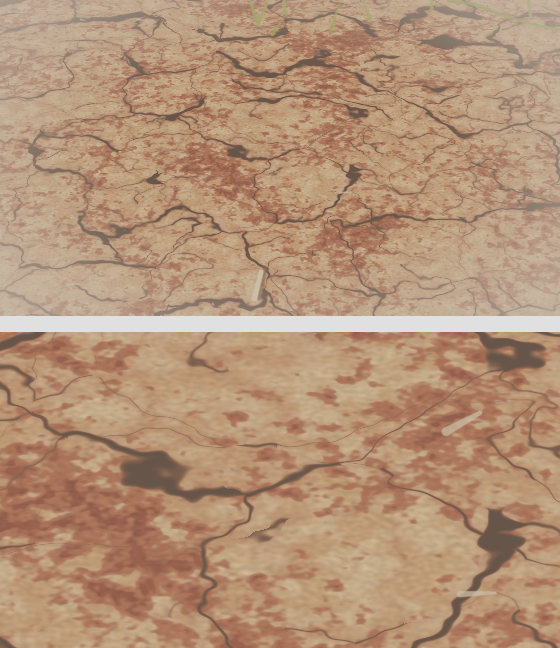
Top, the full canvas; bottom, a detail of the centre.
Give the GLSL for this texture, as a Shadertoy shader.

```glsl
// Sun-baked cracked mud in perspective, with rusty stains, straw and a little grass

const vec3 CLAY = vec3(0.74, 0.60, 0.45);
const vec3 PALE_CLAY = vec3(0.77, 0.67, 0.53);
const vec3 RUST = vec3(0.64, 0.40, 0.30);
const vec3 DARK_RUST = vec3(0.52, 0.30, 0.24);
const vec3 CRACK_WALL = vec3(0.50, 0.36, 0.28);
const vec3 CRACK_DEEP = vec3(0.37, 0.30, 0.25);
const vec3 STRAW = vec3(0.80, 0.74, 0.64);
const vec3 GRASS = vec3(0.58, 0.62, 0.28);
const vec3 HAZE = vec3(0.78, 0.74, 0.69);

vec2 hash2(vec2 p) {
    vec3 q = fract(p.xyx * vec3(0.1031, 0.1030, 0.0973));
    q += dot(q, q.yzx + 33.33);
    return fract((q.xx + q.yz) * q.zy);
}

float corner(vec2 cell, vec2 f, vec2 o) {
    return dot(hash2(cell + o) * 2.0 - 1.0, f - o);
}

float gradientNoise(vec2 p) {
    vec2 c = floor(p), f = p - c;
    vec2 u = f * f * f * (f * (f * 6.0 - 15.0) + 10.0);
    return mix(mix(corner(c, f, vec2(0, 0)), corner(c, f, vec2(1, 0)), u.x),
               mix(corner(c, f, vec2(0, 1)), corner(c, f, vec2(1, 1)), u.x), u.y);
}

float fbm(vec2 p) {
    float sum = 0.0, amp = 1.0;
    for (int i = 0; i < 3; i++) {
        sum += amp * gradientNoise(p);
        p = mat2(1.9, 0.5, -0.5, 1.9) * p + 17.3;
        amp *= 0.65;
    }
    return sum;
}

vec2 warp(vec2 p, float freq, float amp) {
    return amp * vec2(gradientNoise(p * freq + 5.2), gradientNoise(p * freq + 41.7));
}

float cover(float d, float soft) {
    return 1.0 - smoothstep(-soft, soft, d);
}

// Signed distance to Voronoi cracks in canvas units; each edge has its own width
float crackGap(vec2 p, vec2 stretch, float width, float missing) {
    vec2 cell = floor(p), f = p - cell, nearId = vec2(0), nearPos = vec2(8);
    for (int j = -1; j <= 1; j++)
    for (int i = -1; i <= 1; i++) {
        vec2 o = vec2(i, j), r = o + hash2(cell + o) - f;
        if (dot(r, r) < dot(nearPos, nearPos)) { nearPos = r; nearId = o; }
    }
    float gap = 1.0;
    for (int j = -2; j <= 2; j++)
    for (int i = -2; i <= 2; i++) {
        vec2 o = nearId + vec2(i, j);
        vec2 r = o + hash2(cell + o) - f, across = r - nearPos;
        if (dot(across, across) < 0.00001) continue;
        vec2 n = normalize(across);
        float d = dot(0.5 * (r + nearPos), n) / length(n * stretch);
        float strength = hash2(2.0 * cell + o + nearId + 91.0).x;
        gap = min(gap, d - width * (strength - missing) / (1.0 - missing));
    }
    return gap;
}

// Distance to a stroke from a to b that narrows toward b
float stroke(vec2 p, vec2 a, vec2 b, float radius, float taper) {
    vec2 ab = b - a;
    float h = clamp(dot(p - a, ab) / dot(ab, ab), 0.0, 1.0);
    return length(p - a - ab * h) - radius * (1.0 - taper * h);
}

vec3 soil(vec2 g) {
    float grains = fbm(g * 8.0), patches = fbm(g * 0.9 + 60.0);
    vec3 col = mix(CLAY, PALE_CLAY, smoothstep(-0.3, 0.3, fbm(g * 5.0 + 23.0)));
    float stain = grains + 0.9 * patches;
    col = mix(col, RUST, 0.85 * smoothstep(0.0, 0.38, stain));
    col = mix(col, DARK_RUST, 0.7 * smoothstep(0.42, 0.75, stain));
    return col * (1.0 + 0.13 * gradientNoise(g * 31.0));
}

void mainImage(out vec4 fragColor, in vec2 fragCoord) {
    vec2 uv = fragCoord / iResolution.xy;
    vec2 p = fragCoord / iResolution.y;
    float px = 1.0 / iResolution.y;

    // Ground plane and its local stretch
    float depth = 1.0 / (1.0 - 0.32 * p.y);
    vec2 ground = 3.1 * vec2((p.x - 0.89) * depth, 5.0 * depth) + 20.0;
    vec2 stretch = 3.1 * vec2(depth, 1.6 * depth * depth);
    vec3 col = soil(ground);

    // Main cracks and finer side cracks
    vec2 bent = ground + warp(ground, 1.3, 0.45) + warp(ground, 4.0, 0.16) + warp(ground, 11.0, 0.06);
    float swell = clamp(1.0 + 1.8 * gradientNoise(ground * 1.7 + 9.0), 0.4, 1.6);
    float gap = crackGap(bent, stretch, 0.0095 * swell, 0.22);
    float fine = crackGap(bent * 2.1 + 7.0, stretch * 2.1, 0.0032 * swell, 0.6);
    gap = min(gap, fine);
    col = mix(col, RUST, 0.35 * exp(-max(gap, 0.0) / 0.008));
    col = mix(col, CRACK_WALL, cover(gap, 0.8 * px + 0.0008));
    col = mix(col, CRACK_DEEP, cover(gap + 0.002, 0.002));

    // Scattered straw chips and one thick stalk with its shadow
    for (int i = 0; i < 16; i++) {
        vec2 a = hash2(vec2(i, 3)) * vec2(1.78, 1.0), h = hash2(vec2(i, 8));
        vec2 b = a + (0.012 + 0.03 * h.x) * vec2(1.0, 1.4 * h.y - 0.7);
        col = mix(col, STRAW, 0.75 * cover(stroke(p, a, b, 0.0035 * h.y + 0.0015, 0.5), px));
    }
    vec2 stalk = vec2(0.805, 0.055), top = vec2(0.827, 0.14);
    col = mix(col, CRACK_WALL, 0.7 * cover(stroke(p, stalk + vec2(0.014, 0.004), top + 0.012, 0.009, 0.2), 0.004));
    col = mix(col, STRAW, cover(stroke(p, stalk, top, 0.009, 0.2), px));

    // Grass blades and a creeping runner near the far edge
    for (int i = 0; i < 8; i++) {
        vec2 h = hash2(vec2(i, 21)), k = hash2(vec2(i, 34));
        vec2 root = vec2(mix(0.8, 1.76, h.x), 0.86 + 0.11 * h.y);
        vec2 tip = root + vec2(0.11 * k.x - 0.05, 0.05 + 0.09 * k.y);
        col = mix(col, GRASS, 0.8 * cover(stroke(p, root, tip, 0.006, 0.85), px));
    }
    float runner = stroke(p + warp(p, 7.0, 0.02), vec2(1.42, 1.0), vec2(1.79, 0.9), 0.006, 0.3);
    col = mix(col, GRASS * 0.9, 0.8 * cover(runner, px));

    // Pale haze that thickens toward the borders
    float rim = length((uv - 0.5) * vec2(2.0, 1.8));
    col = mix(col, HAZE, 0.08 + 0.6 * smoothstep(0.45, 1.35, rim));
    fragColor = vec4(col, 1.0);
}
```
